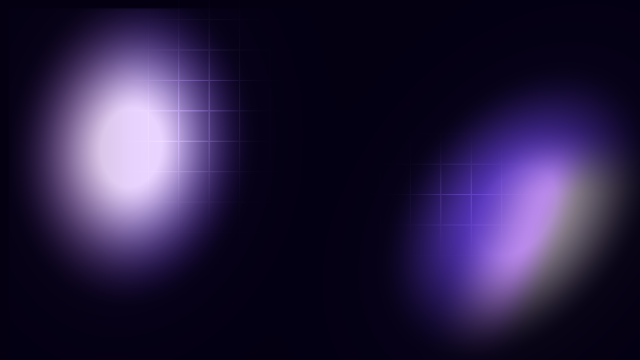
Give the GLSL for this background, as a Shadertoy shader.

```glsl
// Two soft violet glows on a near-black sky, each with a faint grid at its rim.

// Blurred tilted ellipse: 1 inside, fading to 0 across the rim, with a weak halo.
float softEllipse(vec2 p, vec2 radii, float angle, float blur) {
    float c = cos(angle), s = sin(angle);
    vec2 q = vec2(c * p.x + s * p.y, c * p.y - s * p.x);
    float d = (length(q / radii) - 1.0) * min(radii.x, radii.y);
    float halo = 0.05 * exp(-35.0 * max(d, 0.0) * max(d, 0.0));
    return min(smoothstep(blur, -blur, d) + halo, 1.0);
}

// Thin square grid with one crossing at the origin of p.
float gridLines(vec2 p) {
    const float cell = 0.0845;
    vec2 d = abs(fract(p / cell + 0.5) - 0.5) * cell;
    float pixel = 1.0 / iResolution.y;
    vec2 line = 1.0 - smoothstep(vec2(0.0), vec2(0.0012 + 0.7 * pixel), d);
    return max(line.x, line.y);
}

// Round fade that limits where a grid shows.
float spot(vec2 p, vec2 radii) {
    vec2 q = p / radii;
    return exp(-dot(q, q));
}

void mainImage(out vec4 fragColor, in vec2 fragCoord) {
    vec2 p = fragCoord / iResolution.y;
    p.x += 0.5 * (16.0 / 9.0 - iResolution.x / iResolution.y);
    vec3 color = vec3(0.016, 0.0, 0.072);

    // Left glow: pale lavender core, violet rim, rosier on the left
    float left = softEllipse(p - vec2(0.365, 0.59), vec2(0.197, 0.258), -0.12, 0.155);
    left *= smoothstep(0.022, 0.028, p.x) * smoothstep(0.980, 0.974, p.y);
    vec3 rim = mix(vec3(0.55, 0.32, 0.80), vec3(0.48, 0.26, 1.0),
                   smoothstep(0.15, 0.48, p.x));
    vec3 core = mix(vec3(0.84, 0.76, 0.88), vec3(0.91, 0.83, 1.0),
                    smoothstep(0.22, 0.40, p.x));
    color = mix(color, mix(rim, core, left), left);

    // Right glow: violet, then lilac, then grey towards the lower right
    float right = softEllipse(p - vec2(1.435, 0.41), vec2(0.278, 0.190), 0.89, 0.135);
    vec3 violet = vec3(0.34, 0.21, 0.74);
    float across = p.x - 1.48 - 0.38 * (p.y - 0.40);
    vec3 tint = mix(violet, vec3(0.73, 0.54, 0.92), smoothstep(-0.19, 0.02, across));
    tint = mix(tint, vec3(0.62, 0.58, 0.62), smoothstep(0.0, 0.12, across));
    tint = mix(tint, violet, smoothstep(0.45, 0.66, p.y));
    color = mix(color, tint, right);

    // Faint grids on the facing rims
    float leftGrid = gridLines(p - vec2(0.581, 0.6076))
                   * spot(p - vec2(0.555, 0.69), vec2(0.11, 0.19));
    float rightGrid = gridLines(p - vec2(1.309, 0.4595))
                    * spot(p - vec2(1.27, 0.46), vec2(0.11, 0.10));
    color += vec3(0.62, 0.52, 0.78) * (0.24 * leftGrid + 0.16 * rightGrid);

    fragColor = vec4(min(color, 1.0), 1.0);
}
```
